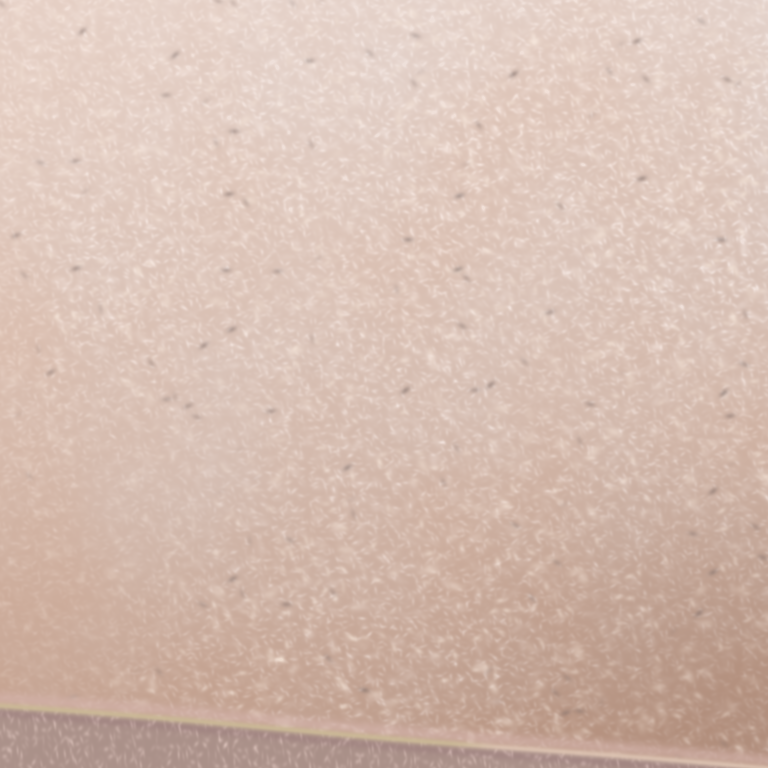
Reproduce this texture procedurally as a Shadertoy shader.

```glsl
// Pale pink sandstone, darker and warmer downwards, above a slanted mauve ledge.

vec3 hash3(vec2 p) {
    vec3 q = fract(p.xyx * vec3(0.1031, 0.1030, 0.0973));
    q += dot(q, q.yxz + 33.33);
    return fract((q.xxy + q.yzz) * q.zyx);
}

// Cellular noise of soft, tilted grains; only hashes above the cutoff show.
float grains(vec2 p, float cutoff) {
    vec2 cell = floor(p);
    float sum = 0.0;
    for (int j = -1; j <= 1; j++) {
        for (int i = -1; i <= 1; i++) {
            vec2 id = cell + vec2(i, j);
            vec3 h = hash3(id);
            float angle = -0.4 + 2.4 * (fract(h.z * 57.0) - 0.5);
            float c = cos(angle), s = sin(angle);
            vec2 d = mat2(c, -s, s, c) * (p - id - h.xy) * vec2(2.0, 3.6);
            sum += max(h.z - cutoff, 0.0) / (1.0 - cutoff) * exp(-dot(d, d));
        }
    }
    return sum;
}

// Layered sines for broad, cloudy stains.
float clouds(vec2 p) {
    float sum = 0.0, amp = 0.5;
    for (int i = 0; i < 6; i++) {
        p = mat2(0.8, -0.6, 0.6, 0.8) * p * 1.75 + 1.7;
        sum += amp * sin(p.x + 1.4 * sin(p.y + float(i)));
        amp *= 0.66;
    }
    return sum;
}

void mainImage(out vec4 fragColor, in vec2 fragCoord) {
    vec2 uv = fragCoord / iResolution.y;
    float depth = 1.0 - uv.y;
    float stain = clouds(uv * 3.0);
    float patchy = clouds(uv * 2.3 + 7.0);

    // Grain is crisper towards the right and inside some patches.
    float rough = clamp(0.55 + 0.4 * uv.x + 0.3 * patchy, 0.3, 1.3);
    float fine = grains(uv * 125.0, 0.0) - 0.22;
    float medium = grains(uv * 62.0 + 19.0, 0.0) - 0.22;

    // Tone runs from pale (0) to dark (1), deepest in the lower right corner.
    float tone = 0.02 + 0.4 * depth + 0.34 * depth * depth * depth;
    tone += 0.3 * smoothstep(0.5, 0.0, length((uv - vec2(1.0, 0.12)) * vec2(0.9, 1.3)));
    tone += 0.055 * stain - rough * (0.27 * fine + 0.17 * medium);
    vec3 color = mix(vec3(0.91, 0.835, 0.80), vec3(0.70, 0.55, 0.47), clamp(tone, -0.15, 1.15));
    color += vec3(0.012, -0.002, -0.012) * (0.6 * stain + 0.5 - uv.x);

    // Bright mineral flecks in two sizes, and rare grey specks.
    float flecks = 0.6 * grains(uv * 85.0 + 41.0, 0.8) + 0.6 * grains(uv * 52.0 + 83.0, 0.9);
    color = mix(color, vec3(0.97, 0.91, 0.86), min(flecks * rough * 0.85, 0.8));
    float specks = grains(uv * 75.0 + 131.0, 0.975);
    color = mix(color, vec3(0.50, 0.43, 0.41), min(specks * rough * 0.6, 0.6));

    // Ledge with upright grain, a pink glow above and a pale rim on its edge.
    float above = uv.y - 0.085 + 0.082 * uv.x - 0.0012 * sin(uv.x * 9.0);
    float streaks = grains(uv * vec2(150.0, 85.0), 0.0) - 0.22;
    vec3 ledge = vec3(0.69, 0.59, 0.56) + 0.09 * streaks + 0.012 * stain;
    ledge -= vec3(0.03, 0.04, 0.025) * exp(-pow((above + 0.014) / 0.006, 2.0));
    color = mix(color, vec3(0.83, 0.70, 0.67), 0.6 * exp(-pow((above - 0.006) / 0.009, 2.0)));
    color = mix(ledge, color, smoothstep(-0.007, -0.001, above));
    vec3 rim = mix(vec3(0.80, 0.73, 0.59), vec3(0.87, 0.77, 0.70), smoothstep(0.58, 0.66, uv.x));
    color = mix(color, rim, 0.85 * exp(-pow((above + 0.004) / 0.0042, 2.0)));

    fragColor = vec4(clamp(color, 0.0, 1.0), 1.0);
}
```
